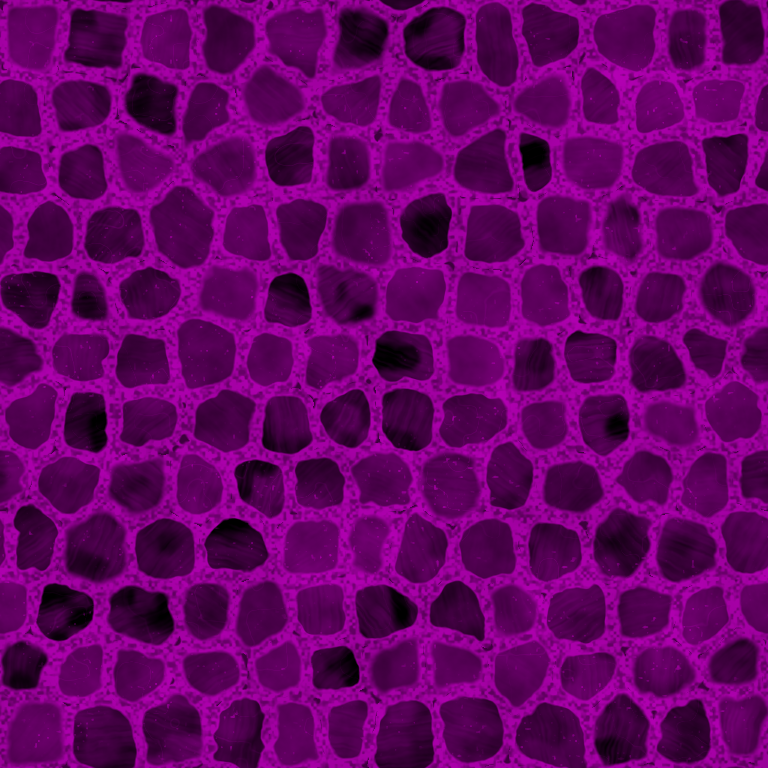
Write a Shadertoy shader that draws this texture.

```glsl
// Magenta masonry: rows of dark, worn stones set in bright grainy mortar.
// A wrapping jittered Voronoi grid gives the stones; a soft minimum of the
// border distances rounds their corners, and noise adds wear and grain.

const float CELLS = 12.0;          // stones per side, whole so it tiles
const float JITTER_X = 0.58;       // scatter along a row
const float JITTER_Y = 0.24;       // scatter across a row
const float ROW_JITTER = 0.40;     // uneven row heights
const float CORNER_SHARPNESS = 15.0;
const float MORTAR_MIN = 0.075;    // half width of the joints, in cells
const float MORTAR_MAX = 0.130;
const float PIT_CELLS = 64.0;
const float PIT_SHARE = 0.42;
const float MORTAR_TONE = 0.655;
const float STONE_TONE = 0.335;
const vec3 TINT = vec3(1.0, 0.0, 1.0);

float hash(vec2 p) {
    return fract(sin(dot(p, vec2(127.1, 311.7))) * 43758.5453);
}

// Value noise that repeats after a whole period
float noise(vec2 p, float period) {
    vec2 i = floor(p), f = fract(p);
    f = f * f * (3.0 - 2.0 * f);
    vec2 a = mod(i, period), b = mod(i + 1.0, period);
    return mix(mix(hash(a), hash(vec2(b.x, a.y)), f.x),
               mix(hash(vec2(a.x, b.y)), hash(b), f.x), f.y);
}

float fbm(vec2 uv, float period) {
    float sum = 0.0, amp = 0.533;
    for (int i = 0; i < 4; i++) {
        sum += amp * noise(uv * period, period);
        period *= 2.0;
        amp *= 0.5;
    }
    return sum;
}

// Stone centre: each row is shifted as a whole, then each stone is jittered
vec2 stoneCentre(vec2 cell) {
    vec2 id = mod(cell, CELLS);
    vec2 row = vec2(hash(vec2(id.y, 91.0)), hash(vec2(id.y, 47.0))) - 0.5;
    vec2 own = vec2(hash(id + 3.7), hash(id + 18.3)) - 0.5;
    return cell + 0.5 + row * vec2(1.0, ROW_JITTER) + own * vec2(JITTER_X, JITTER_Y);
}

// Rounded distance to the stone's border; also returns its cell and centre
float stoneBorder(vec2 p, out vec2 cell, out vec2 centre) {
    float nearest = 1e3;
    vec2 base = floor(p);
    for (int y = -2; y <= 2; y++)
    for (int x = -2; x <= 2; x++) {
        vec2 c = base + vec2(x, y);
        vec2 s = stoneCentre(c);
        float d = dot(s - p, s - p);
        if (d < nearest) { nearest = d; cell = c; centre = s; }
    }
    float sum = 0.0;
    for (int y = -2; y <= 2; y++)
    for (int x = -2; x <= 2; x++) {
        if (x == 0 && y == 0) continue;
        vec2 s = stoneCentre(cell + vec2(x, y));
        float d = dot(0.5 * (s + centre) - p, normalize(s - centre));
        sum += exp(-CORNER_SHARPNESS * d);
    }
    return -log(sum) / CORNER_SHARPNESS;
}

// Small round holes scattered on a finer wrapping grid
float pits(vec2 uv) {
    vec2 p = uv * PIT_CELLS, base = floor(p);
    float cover = 0.0;
    for (int y = -1; y <= 1; y++)
    for (int x = -1; x <= 1; x++) {
        vec2 c = base + vec2(x, y), id = mod(c, PIT_CELLS);
        vec2 s = c + 0.2 + 0.6 * vec2(hash(id + 5.1), hash(id + 9.4));
        float radius = mix(0.22, 0.5, hash(id + 2.6));
        float present = step(hash(id + 7.9), PIT_SHARE);
        cover = max(cover, present * smoothstep(radius + 0.1, radius - 0.1, length(p - s)));
    }
    return cover;
}

// Tone inside one stone, in coordinates local to that stone
float stoneTone(vec2 local, vec2 id, vec2 uv, float cloud, float speck) {
    float wear = hash(id + 31.0), angle = 6.283 * hash(id + 57.0);
    vec2 axis = vec2(cos(angle), sin(angle));
    vec2 along = vec2(dot(local, axis), dot(local, vec2(-axis.y, axis.x)));
    vec2 seed = floor(200.0 * vec2(wear, hash(id + 73.0)));
    float streak = noise(along * vec2(2.5, 26.0) + seed, 512.0);
    float blotch = noise(local * 2.8 + seed, 512.0);
    float vein = abs(noise(local * 3.2 + seed + 40.0, 512.0) - 0.5);
    float tone = STONE_TONE + 0.12 * (hash(id + 11.0) - 0.5);
    tone += 0.24 * (cloud - 0.5) + 0.06 * (fbm(uv, 64.0) - 0.5);
    tone -= wear * wear * (0.07 + 0.24 * smoothstep(0.35, 0.8, blotch));
    tone -= 0.10 * wear * (streak - 0.4);
    tone += 0.09 * step(0.55, hash(id + 83.0)) * smoothstep(0.025, 0.0, vein) * cloud;
    return tone + 0.22 * smoothstep(0.84, 0.97, speck) * smoothstep(0.4, 0.65, cloud);
}

void mainImage(out vec4 fragColor, in vec2 fragCoord) {
    vec2 uv = fragCoord / iResolution.xy;
    float cloud = fbm(uv, 20.0);
    float speck = noise(uv * 256.0, 256.0);
    vec2 warp = vec2(fbm(uv + 0.31, 30.0), fbm(uv + 0.67, 30.0)) - 0.5;
    vec2 p = uv * CELLS + 0.16 * warp, cell, centre;
    float border = stoneBorder(p, cell, centre);
    vec2 id = mod(cell, CELLS);

    // Joint width and chipped outlines differ from stone to stone
    float edge = border - mix(MORTAR_MIN, MORTAR_MAX, hash(id + 23.0));
    float chip = noise(uv * 72.0, 72.0) - 0.5;
    float rough = edge + 0.11 * hash(id + 41.0) * chip;
    float softness = mix(0.02, 0.07, pow(hash(id + 63.0), 4.0));
    float stone = smoothstep(-softness, softness, rough);

    // Mortar: clean bright rims, speckled core, dark pits at the junctions
    float core = smoothstep(0.0, 0.07, -rough);
    float grain = mix(speck, noise(uv * 160.0 + 0.5, 160.0), 0.4);
    float mortar = MORTAR_TONE + 0.12 * (cloud - 0.5);
    mortar -= mix(0.08, 0.26, core) * smoothstep(0.3, 0.85, grain);
    mortar = mix(mortar, 0.24, pits(uv) * smoothstep(0.10, 0.14, -edge));

    float tone = mix(mortar, stoneTone(p - centre, id, uv, cloud, speck), stone);
    fragColor = vec4(TINT * clamp(tone, 0.0, 1.0), 1.0);
}
```
